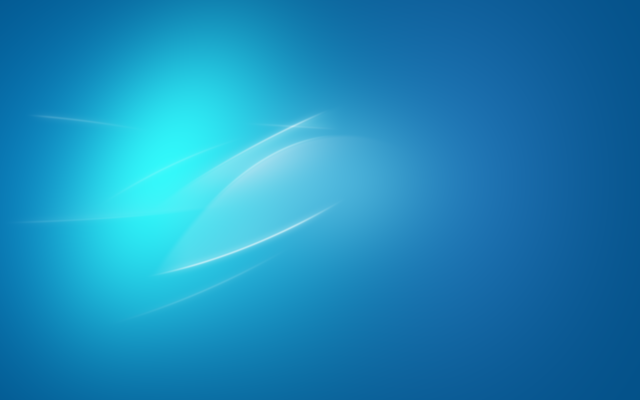
A Shadertoy shader for this background:

```glsl
// Blue backdrop with a cyan light at left, crossed by translucent curved veils.
// Tilted gaussian glows are mixed in layers; each veil is a parabolic edge with
// a fine bright rim and a one-sided fade, all in units of canvas height.

const float ASPECT = 1.6;
const float RIM_WIDTH = 0.0030;
const float RIM_SOFTNESS = 0.011;
const float CYAN_STRENGTH = 0.98;
const float PETAL_STRENGTH = 0.40;
const float BLUSH_STRENGTH = 0.48;

const vec3 DEEP_BLUE  = vec3(0.005, 0.310, 0.525);
const vec3 ROYAL_BLUE = vec3(0.115, 0.430, 0.690);
const vec3 LEFT_BLUE  = vec3(0.020, 0.470, 0.740);
const vec3 AZURE      = vec3(0.130, 0.690, 0.850);
const vec3 SKY        = vec3(0.390, 0.770, 0.900);
const vec3 CYAN       = vec3(0.190, 0.980, 0.985);
const vec3 PALE       = vec3(0.610, 0.930, 0.960);
const vec3 BLUSH      = vec3(0.820, 0.890, 0.945);
const vec3 RIM_WHITE  = vec3(0.860, 0.960, 0.980);

// Elliptical gaussian with its first axis turned by angle.
float glow(vec2 p, vec2 center, vec2 radius, float angle) {
    float c = cos(angle), s = sin(angle);
    vec2 q = mat2(c, -s, s, c) * (p - center) / radius;
    return exp(-dot(q, q));
}

// Signed distance to a parabola; positive above it.
float arc(vec2 p, vec2 start, float slope, float bend) {
    float t = p.x - start.x;
    float tangent = slope + 2.0 * bend * t;
    return (p.y - start.y - t * (slope + bend * t)) / sqrt(1.0 + tangent * tangent);
}

// Fades in from a to b and out from c to d.
float span(float x, float a, float b, float c, float d) {
    return smoothstep(a, b, x) * (1.0 - smoothstep(c, d, x));
}

// Thin line with a faint halo.
float rim(float d) {
    float width = max(RIM_WIDTH, 0.8 / iResolution.y);
    float core = d / width;
    float halo = d / RIM_SOFTNESS;
    return 0.7 * exp(-core * core) + 0.3 * exp(-halo * halo);
}

// Light on the positive side of an edge, decaying with depth.
float veil(float d, float depth) {
    return smoothstep(-0.004, 0.008, d) * exp(-max(d, 0.0) / depth);
}

vec3 backdrop(vec2 p) {
    vec3 color = DEEP_BLUE;
    color = mix(color, ROYAL_BLUE, glow(p, vec2(1.12, 0.55), vec2(0.40, 0.52), 0.0));
    color = mix(color, LEFT_BLUE, 0.9 * glow(p, vec2(0.25, 0.50), vec2(0.48, 0.46), 0.0));
    color = mix(color, AZURE, glow(p, vec2(0.55, 0.50), vec2(0.41, 0.42), 0.0));
    color = mix(color, SKY, 0.72 * glow(p, vec2(0.80, 0.55), vec2(0.25, 0.17), 0.0));
    float light = glow(p, vec2(0.41, 0.56), vec2(0.34, 0.20), 1.13);
    return mix(color, CYAN, CYAN_STRENGTH * light);
}

void mainImage(out vec4 fragColor, in vec2 fragCoord) {
    vec2 p = fragCoord / iResolution.xy * vec2(ASPECT, 1.0);
    vec3 color = backdrop(p);

    // Edges of the veils
    float lower  = arc(p, vec2(0.375, 0.310), 0.203, 0.397);
    float middle = arc(p, vec2(0.520, 0.487), 1.029, -1.510);
    float upper  = arc(p, vec2(0.375, 0.477), 0.680, -0.280);
    float outer  = arc(p, vec2(0.250, 0.487), 0.650, -0.500);
    float under  = arc(p, vec2(0.270, 0.188), 0.278, 0.322);
    float wisp   = arc(p, vec2(0.083, 0.711), -0.080, -0.180);
    float shelf  = arc(p, vec2(0.000, 0.443), 0.020, 0.090);
    float lip    = arc(p, vec2(0.600, 0.692), -0.060, 0.0);

    // Broad translucent sheets
    float petal = veil(lower, 0.19) * smoothstep(-0.006, 0.012, -middle);
    petal *= span(p.x, 0.36, 0.48, 0.58, 0.87);
    color = mix(color, PALE, PETAL_STRENGTH * petal);

    float fold = veil(-upper, 0.085) * span(p.x, 0.36, 0.56, 0.64, 0.87);
    color = mix(color, PALE, 0.42 * fold);

    float ledge = veil(shelf, 0.045) * span(p.x, 0.02, 0.36, 0.42, 0.60);
    color = mix(color, PALE, 0.22 * ledge);

    float skirt = veil(under, 0.10) * span(p.x, 0.24, 0.42, 0.50, 0.75);
    color = mix(color, CYAN, 0.10 * skirt);

    float lens = veil(lip, 0.025) * veil(-upper, 0.06);
    color = mix(color, PALE, 0.25 * lens * span(p.x, 0.65, 0.74, 0.77, 0.87));

    // Warm highlight below the middle edge
    float blush = veil(-middle, 0.12) * glow(p, vec2(0.66, 0.585), vec2(0.18, 0.065), 0.35);
    color = mix(color, BLUSH, BLUSH_STRENGTH * blush);
    color = mix(color, BLUSH, 0.22 * glow(p, vec2(0.59, 0.582), vec2(0.12, 0.035), 0.40));

    // Fine luminous rims
    float lines = 0.75 * rim(lower) * span(p.x, 0.36, 0.50, 0.72, 0.87);
    lines += 0.50 * rim(middle) * span(p.x, 0.50, 0.65, 0.69, 0.85);
    lines += 0.60 * rim(upper) * span(p.x, 0.42, 0.70, 0.73, 0.83);
    lines += 0.22 * rim(outer) * span(p.x, 0.24, 0.40, 0.45, 0.62);
    lines += 0.20 * rim(under) * span(p.x, 0.26, 0.50, 0.55, 0.74);
    lines += 0.20 * rim(wisp) * span(p.x, 0.06, 0.13, 0.18, 0.39);
    lines += 0.13 * rim(shelf) * span(p.x, 0.00, 0.12, 0.25, 0.50);
    lines += 0.18 * rim(lip) * span(p.x, 0.60, 0.72, 0.76, 0.86);
    color = mix(color, RIM_WHITE, clamp(lines, 0.0, 1.0));

    fragColor = vec4(color, 1.0);
}
```
